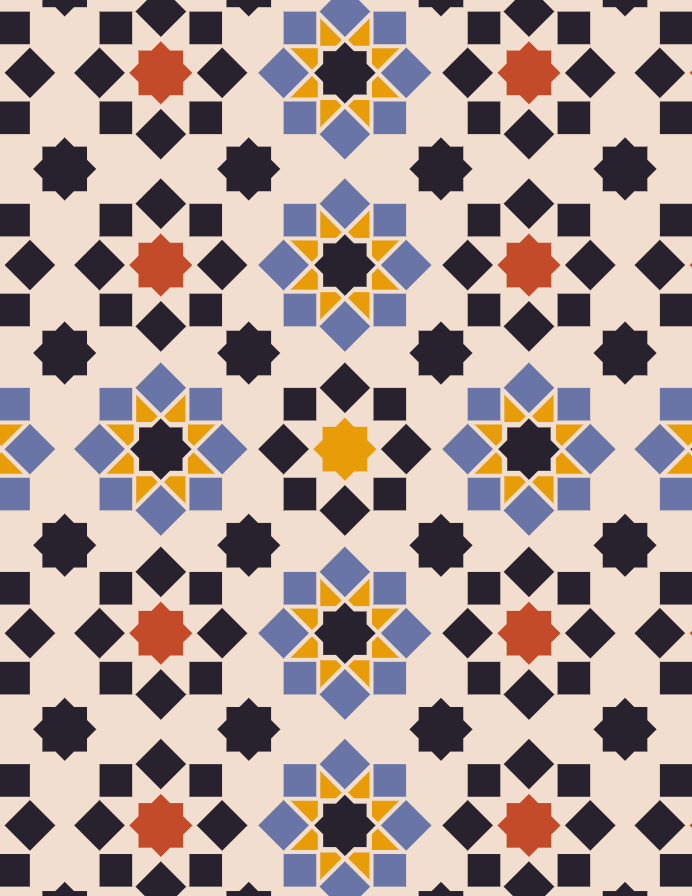
Reproduce this pattern procedurally as a WebGL 1 fragment shader.

```glsl
precision highp float;
uniform vec2 u_resolution;

float box(vec2 p, float halfSide) {
  vec2 a = abs(p);
  return max(a.x, a.y) - halfSide;
}

float diamond(vec2 p, float tip) {
  vec2 a = abs(p);
  return (a.x + a.y - tip) * 0.7071;
}

float eightPointStar(vec2 p, float tip) {
  return min(box(p, tip * 0.7071), diamond(p, tip));
}

vec3 paint(vec3 under, vec3 ink, float dist, float pixel) {
  return mix(under, ink, clamp(0.5 - dist / pixel, 0.0, 1.0));
}

void main() {
  const vec3 cream = vec3(0.945, 0.871, 0.806);
  const vec3 dark = vec3(0.155, 0.133, 0.18);
  const vec3 blue = vec3(0.41, 0.46, 0.65);
  const vec3 amber = vec3(0.91, 0.61, 0.03);
  const vec3 red = vec3(0.77, 0.295, 0.16);

  // One unit is one full repeat, mirrored on both axes
  float pixel = 1.235 / u_resolution.x;
  vec2 p = (gl_FragCoord.xy - 0.5 * u_resolution) * pixel + 0.002;
  vec2 tile = abs(mod(p + 0.5, 1.0) - 0.5);

  // Rosette grid: blue where exactly one index is on an axis
  vec2 outer = step(0.1643, tile);
  vec2 local = abs(tile - 0.3285 * outer);
  float isBlue = abs(outer.x - outer.y);
  float isCentre = (1.0 - outer.x) * (1.0 - outer.y);

  // Fold into a single octant
  vec2 wedge = vec2(min(local.x, local.y), max(local.x, local.y));

  // Petals: four diamonds and four squares
  float petals = min(diamond(wedge - vec2(0.0, 0.1094), 0.0452),
                     box(wedge - 0.0802, 0.0291));
  vec3 color = paint(cream, mix(dark, blue, isBlue), petals, pixel);

  // Amber wedges between the petals and the star's cream border
  float border = min(box(wedge, 0.0484), diamond(wedge, 0.0644));
  float shard = max(max(wedge.x - 0.0439, (wedge.y - wedge.x - 0.053) * 0.7071), -border);
  color = mix(color, paint(color, amber, shard, pixel), isBlue);

  // Rosette hearts
  vec3 heart = mix(mix(red, amber, isCentre), dark, isBlue);
  float heartTip = mix(0.0563, 0.0548, isBlue);
  color = paint(color, heart, eightPointStar(local, heartTip), pixel);

  // Loose stars between rosettes
  vec2 starCentre = mix(vec2(0.1715), vec2(0.5), step(0.3358, tile));
  color = paint(color, dark, eightPointStar(tile - starCentre, 0.0563), pixel);

  gl_FragColor = vec4(color, 1.0);
}
```
